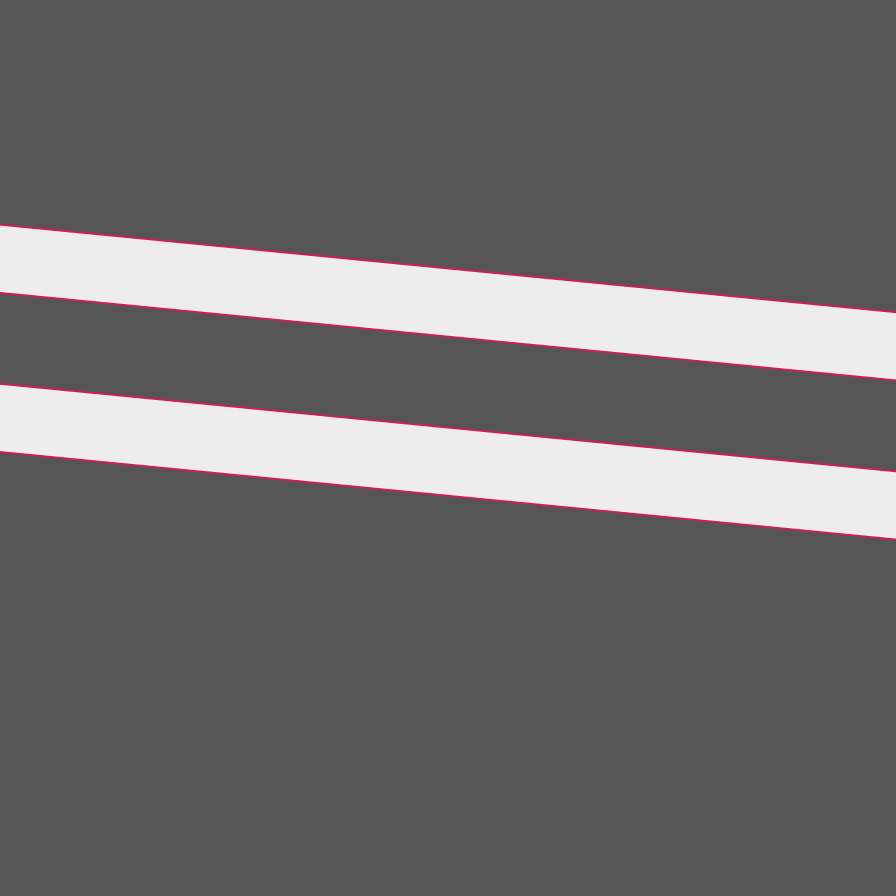
A Shadertoy shader for this background:

```glsl
#define BACKDROP vec3(0.333)
#define BAND_FILL vec3(0.930)
#define BAND_EDGE vec3(0.860, 0.090, 0.350)
#define SLOPE -0.0977
#define PAIR_HEIGHT 0.6224
#define HALF_SPACING 0.0888
#define HALF_BAND 0.0380
#define HALF_STROKE 0.0010

// Pixel coverage of a shape from its signed distance
float coverage(float dist, float pixel) {
    return clamp(0.5 - dist / pixel, 0.0, 1.0);
}

// Signed distance to two parallel bands, mirrored about their shared axis
float bandPair(vec2 p) {
    float rise = p.y - PAIR_HEIGHT - SLOPE * p.x;
    float fromBand = abs(abs(rise) - HALF_SPACING) - HALF_BAND;
    return fromBand * inversesqrt(1.0 + SLOPE * SLOPE);
}

void mainImage(out vec4 fragColor, in vec2 fragCoord) {
    vec2 uv = fragCoord / iResolution.xy;
    float pixel = 1.0 / iResolution.y;
    float dist = bandPair(uv);

    // Pale fill, then the thin crimson outline
    vec3 color = mix(BACKDROP, BAND_FILL, coverage(dist, pixel));
    color = mix(color, BAND_EDGE, coverage(abs(dist) - HALF_STROKE, pixel));

    fragColor = vec4(color, 1.0);
}
```
